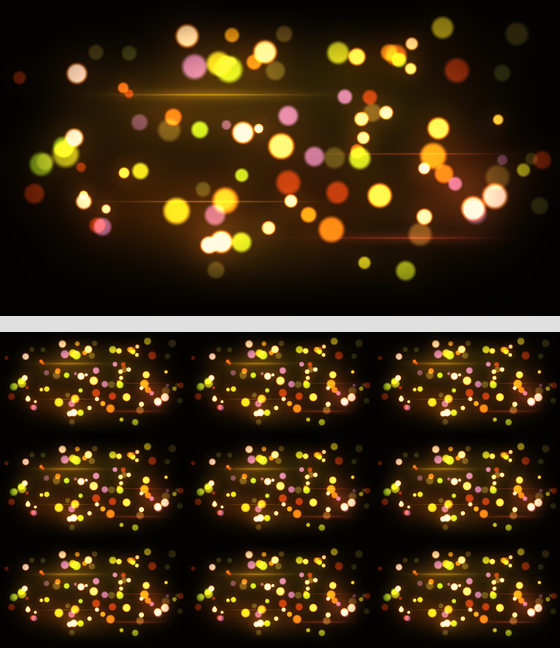
Top: one tile. Bottom: repeated 3 by 3.
This background is drawn by a Shadertoy shader. Its source:

```glsl
// Warm out-of-focus lights scattered over a dark brown haze with thin lens streaks.
// Hashed discs are summed in a loop; all offsets wrap by whole canvases, and the
// haze fades through half sine waves, so the canvas repeats without a seam.

const float PI = 3.14159265;

vec4 hash4(float n) {
    vec4 p = fract(n * vec4(0.1031, 0.1030, 0.0973, 0.1099));
    p += dot(p, p.wzxy + 33.33);
    return fract((p.xxyz + p.yzzw) * p.zywx);
}

// Shortest offset on the repeating canvas, in units of its height
vec2 wrapOffset(vec2 uv, vec2 centre) {
    vec2 d = uv - centre;
    d -= round(d);
    return d * vec2(iResolution.x / iResolution.y, 1.0);
}

float glow(vec2 uv, vec2 centre, vec2 size) {
    vec2 d = wrapOffset(uv, centre) / size;
    return exp(-dot(d, d));
}

// Light colour by kind; hot lights exceed one and clip to a pale core
vec3 lightColour(float kind, float tint) {
    if (kind < 0.33) return vec3(1.25, 1.08, mix(0.25, 1.05, tint));
    if (kind < 0.50) return vec3(mix(0.55, 0.90, tint), 0.78, 0.10);
    if (kind < 0.64) return vec3(0.92, mix(0.36, 0.62, tint), 0.06);
    if (kind < 0.72) return vec3(0.58, 0.15, 0.03);
    if (kind < 0.82) return vec3(0.58, 0.35, 0.56) * mix(0.55, 1.2, tint);
    return mix(vec3(0.14, 0.20, 0.06), vec3(0.40, 0.27, 0.10), tint);
}

vec3 haze(vec2 uv) {
    vec3 c = vec3(0.075, 0.046, 0.012);
    c += vec3(0.17, 0.115, 0.01) * glow(uv, vec2(0.32, 0.69), vec2(0.36, 0.13));
    c += vec3(0.24, 0.08, 0.03) * glow(uv, vec2(0.85, 0.40), vec2(0.17, 0.17));
    c += vec3(0.13, 0.05, 0.00) * glow(uv, vec2(0.25, 0.34), vec2(0.34, 0.17));
    c += vec3(0.09, 0.055, 0.01) * glow(uv, vec2(0.46, 0.18), vec2(0.26, 0.20));
    c += vec3(0.04, 0.045, 0.00) * glow(uv, vec2(0.64, 0.70), vec2(0.34, 0.20));
    return c;
}

vec3 lights(vec2 uv, float edgeFade) {
    vec3 sum = vec3(0.0);
    for (int i = 0; i < 96; i++) {
        float n = float(i);
        vec4 h = hash4(n + 7.0);
        vec2 s = 2.0 * vec2(fract(n * 0.618 + 0.15 * h.x), h.y) - 1.0;
        vec2 centre = vec2(0.5, 0.53) + s * (0.75 + 0.25 * abs(s)) * vec2(0.47, 0.39);

        float radius = 0.015 + 0.034 * h.z;
        float d = length(wrapOffset(uv, centre));
        float disc = 1.0 - smoothstep(radius * 0.62, radius + 0.002, d);

        // Hot lights lose blue first, which leaves an orange rim
        vec3 falloff = h.w < 0.33 ? vec3(1.0, 1.5, 2.4) : vec3(1.0);
        vec3 colour = lightColour(h.w, fract(h.x * 13.0 + n * 0.37));
        float halo = 0.07 * exp(-d * d / (5.0 * radius * radius));
        sum += colour * (pow(vec3(disc), falloff) + halo * vec3(1.0, 0.6, 0.2));
    }
    return sum * mix(0.5, 1.0, edgeFade);
}

// Horizontal flares, gold on the left and red on the right
vec3 streaks(vec2 uv) {
    vec3 sum = vec3(0.0);
    for (int i = 0; i < 4; i++) {
        float n = float(i), side = mod(n, 2.0);
        vec2 centre = vec2(0.37 + 0.39 * side, 0.70 - 0.205 * n + 0.018 * n * n);
        float broad = (i == 0 || i == 3) ? 1.0 : 0.0;
        vec3 colour = mix(vec3(0.42, 0.30, 0.05), vec3(0.46, 0.13, 0.08), side);
        float line = glow(uv, centre, vec2(0.24, 0.0028));
        float veil = broad * glow(uv, centre, vec2(0.27, 0.018));
        sum += colour * (0.75 * line + 0.45 * veil);
    }
    return sum;
}

void mainImage(out vec4 fragColor, in vec2 fragCoord) {
    vec2 uv = fragCoord / iResolution.xy;
    vec2 wave = sin(PI * uv);
    float edgeFade = smoothstep(0.0, 0.75, wave.x * wave.y);

    vec3 colour = vec3(0.012, 0.009, 0.004) + haze(uv) * edgeFade;
    colour += streaks(uv) * edgeFade;
    colour += lights(uv, edgeFade);
    fragColor = vec4(min(colour, vec3(1.0, 0.98, 0.88)), 1.0);
}
```
